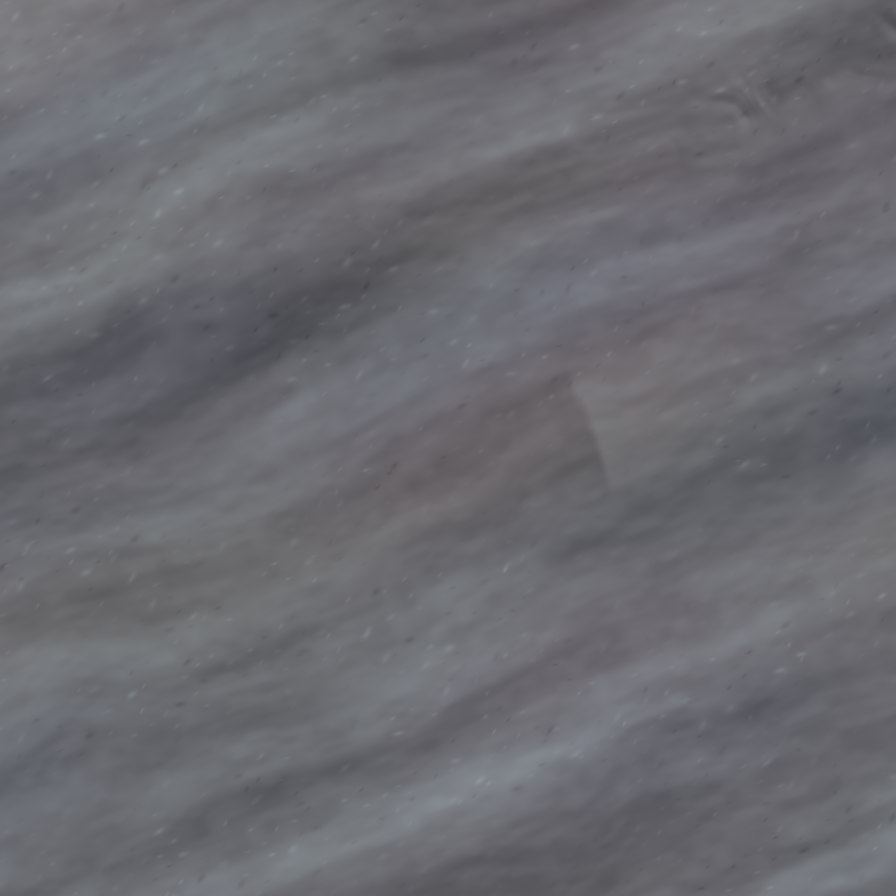
A WebGL 1 fragment shader for this texture:

```glsl
precision highp float;

// Weathered grey wood: soft slanted grain made of stretched value noise,
// broad dark bands, one faint board joint, a strip of curled figure,
// and scattered small scuffs and pores.

uniform vec2 u_resolution;

float hash(vec2 p) {
  vec3 q = fract(vec3(p.xyx) * 0.1031);
  q += dot(q, q.yzx + 33.33);
  return fract((q.x + q.y) * q.z);
}

float noise(vec2 p) {
  vec2 cell = floor(p);
  vec2 f = fract(p);
  f = f * f * f * (f * (f * 6.0 - 15.0) + 10.0);
  float low = mix(hash(cell), hash(cell + vec2(1.0, 0.0)), f.x);
  float high = mix(hash(cell + vec2(0.0, 1.0)), hash(cell + vec2(1.0, 1.0)), f.x);
  return mix(low, high, f.y);
}

// Signed noise, centred on zero
float grain(vec2 p, vec2 scale, float seed) {
  return noise(p * scale + seed) - 0.5;
}

vec2 rotate(vec2 p, float angle) {
  float c = cos(angle);
  float s = sin(angle);
  return vec2(c * p.x + s * p.y, c * p.y - s * p.x);
}

// Short soft dashes, one at most in each cell; some light, some dark
float scuffs(vec2 p, float cells, float seed) {
  vec2 q = p * cells + seed;
  vec2 id = floor(q);
  vec2 jitter = vec2(hash(id + 3.1), hash(id + 8.7));
  vec2 d = fract(q) - 0.35 - 0.3 * jitter;
  d = rotate(d, 0.9 * (hash(id + 5.3) - 0.5));
  vec2 stretched = d * vec2(5.5, 10.0 + 5.0 * hash(id + 27.1));
  float dash = exp(-dot(stretched, stretched));
  float present = step(0.6, hash(id + 12.9));
  float polarity = hash(id + 17.3) < 0.6 ? 1.0 : -0.85;
  return dash * present * polarity * (0.3 + 0.7 * hash(id + 21.7));
}

void main() {
  vec2 uv = gl_FragCoord.xy / u_resolution;

  // x runs along the grain, y across it
  vec2 board = rotate(uv, 0.385);
  vec2 p = board;
  p.y += 0.040 * grain(uv, vec2(3.0), 7.0) + 0.014 * grain(uv, vec2(11.0), 31.0);

  // Broad bands and finer streaks
  float bands = cos(20.1 * (p.y - 0.155));
  float tone = 0.420 - 0.031 * bands * (0.45 + noise(p * vec2(2.2, 5.0) + 40.0));
  tone += 0.110 * grain(p, vec2(2.0, 10.0), 13.0);
  tone += 0.082 * grain(p, vec2(3.5, 25.0), 57.0);
  tone += 0.046 * grain(p, vec2(8.0, 50.0), 91.0);
  tone += 0.036 * grain(p, vec2(22.0, 75.0), 23.0);
  tone += 0.026 * grain(p, vec2(55.0, 120.0), 71.0);

  // Board joint: darker before it, lighter after it, fading both ways
  float beyond = board.x - 0.805 + 0.008 * grain(uv, vec2(35.0), 3.0);
  float side = mix(-0.036, 0.040, smoothstep(-0.007, 0.007, beyond));
  float rows = smoothstep(0.15, 0.20, p.y) * (1.0 - smoothstep(0.25, 0.30, p.y));
  tone += side * rows * exp(-4.5 * abs(beyond));

  // Curled figure: broken ripples in patches of one strip
  float strip = exp(-pow((p.y - 0.525) / 0.032, 2.0)) * smoothstep(0.55, 1.05, board.x);
  vec2 bent = board + 0.035 * vec2(grain(board, vec2(22.0), 9.0), grain(board, vec2(26.0), 47.0));
  float curl = grain(rotate(bent, 0.45), vec2(85.0, 22.0), 15.0);
  tone += 0.150 * strip * curl * smoothstep(0.25, 0.7, noise(board * vec2(9.0, 25.0) + 5.0));

  // Scuffs and pores at two sizes, gathered in patches
  vec2 slant = rotate(uv, 0.65);
  float patches = smoothstep(0.3, 0.75, noise(p * vec2(5.0, 14.0) + 63.0));
  float marks = 0.072 * scuffs(slant, 29.0, 4.0) + 0.056 * scuffs(slant, 50.0, 19.0);
  tone += marks * (0.25 + 0.75 * patches);

  // Charcoal to mid grey to pale blue grey
  vec3 charcoal = vec3(0.36, 0.36, 0.38);
  vec3 grey = vec3(0.42, 0.42, 0.44);
  vec3 pale = vec3(0.46, 0.47, 0.49);
  vec3 color = tone < 0.42
    ? grey + (charcoal - grey) * (0.42 - tone) / 0.06
    : grey + (pale - grey) * (tone - 0.42) / 0.047;

  // Drifting blue, brown and mauve casts
  color += vec3(0.004, 0.0, -0.002);
  color += vec3(-0.018, -0.003, 0.024) * grain(p, vec2(2.5, 8.0), 83.0);
  color += vec3(0.008, -0.011, 0.002) * grain(p, vec2(3.0, 7.0), 37.0);

  gl_FragColor = vec4(clamp(color, 0.0, 1.0), 1.0);
}
```
